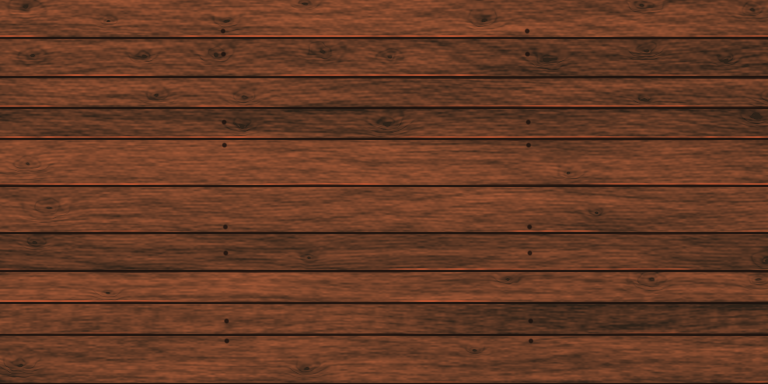
Write a Shadertoy shader that draws this texture.

```glsl
// Ten weathered horizontal wood planks with grain, knots, dark seams and nails.
#define SEAM_HALF 0.0030
#define NAIL_RADIUS 0.0058
#define KNOT_CELL 0.23
#define KNOT_CHANCE 0.40
#define RING_DARKNESS 0.17
#define FIBRE_CONTRAST 0.42
#define STREAK_CONTRAST 0.40
#define WOOD_DARK vec3(0.22, 0.15, 0.105)
#define WOOD_LIGHT vec3(0.60, 0.325, 0.20)
#define EMBER vec3(0.80, 0.35, 0.20)
#define GAP vec3(0.10, 0.065, 0.05)

// Per plank, bottom to top: lower edge, tone at both ends, nail height (-1 = none)
const float EDGES[11] = float[](0.0, 0.128, 0.211, 0.294, 0.393, 0.516,
                                0.638, 0.719, 0.799, 0.901, 1.02);
const float LEFT_TONE[10] = float[](0.61, 0.60, 0.70, 0.39, 0.68, 0.73, 0.38, 0.59, 0.60, 0.70);
const float RIGHT_TONE[10] = float[](0.54, 0.27, 0.59, 0.41, 0.61, 0.60, 0.43, 0.51, 0.42, 0.63);
const float NAIL_Y[10] = float[](0.112, 0.164, -1.0, 0.341, 0.409, 0.622, 0.682, -1.0, 0.859, 0.919);

float hash(vec2 p) {
    return fract(sin(dot(p, vec2(127.1, 311.7))) * 43758.5);
}

float noise(vec2 p) {
    vec2 i = floor(p), f = fract(p);
    f = f * f * (3.0 - 2.0 * f);
    return mix(mix(hash(i), hash(i + vec2(1, 0)), f.x),
               mix(hash(i + vec2(0, 1)), hash(i + vec2(1, 1)), f.x), f.y);
}

// One possible knot per cell along a plank: x = grain bulge, y = darkness
vec2 knots(vec2 p, float id, float low, float high) {
    vec2 sum = vec2(0.0);
    float cell = floor(p.x / KNOT_CELL);
    for (int k = -1; k <= 1; k++) {
        vec2 key = vec2(cell + float(k), id * 7.0 + 3.0);
        if (hash(key) > KNOT_CHANCE) continue;
        float size = mix(0.45, 1.0, hash(key + 21.3));
        vec2 centre = vec2((key.x + 0.2 + 0.6 * hash(key + 5.7)) * KNOT_CELL,
                           mix(low, high, 0.25 + 0.5 * hash(key + 11.9)));
        vec2 d = (p - centre) / (size * vec2(0.024, 0.014));
        d += 0.7 * (vec2(noise(p * 60.0), noise(p * 60.0 + 9.0)) - 0.5);
        float r = length(d);
        float rings = 0.65 + 0.35 * sin(r * 7.0);
        sum.x += 2.2 * size * exp(-0.22 * r * r);
        sum.y += 0.34 * exp(-0.9 * r * r) * rings + 0.16 * exp(-0.25 * r * r);
        sum.y += 0.22 * (1.0 - smoothstep(0.2, 0.5, r));
    }
    return sum;
}

// Brightness of the bare wood
float woodTone(vec2 p, int plank) {
    float id = float(plank);
    vec2 q = p + vec2(id * 17.3, id * 3.1);
    float wander = 0.004 * sin(q.x * 4.1) + 0.002 * sin(q.x * 11.3 + id);
    vec2 knot = knots(p, id, EDGES[plank], EDGES[plank + 1]);
    q.y += wander + 0.006 * knot.x;

    float tone = mix(LEFT_TONE[plank], RIGHT_TONE[plank], smoothstep(0.6, 1.5, p.x));
    // Broad stains and long streaks
    tone += 0.22 * (noise(q * vec2(2.2, 16.0)) - 0.5);
    tone += STREAK_CONTRAST * (noise(q * vec2(4.0, 75.0)) - 0.5);
    // Contours of a stretched height field make arched growth rings
    float height = 4.0 * noise(q * vec2(1.7, 13.0)) + 24.0 * q.y + knot.x;
    tone -= RING_DARKNESS * (pow(0.5 + 0.5 * sin(6.2832 * height), 5.0) - 0.25);
    // Short fibres and pores
    tone += FIBRE_CONTRAST * (noise(q * vec2(38.0, 210.0)) - 0.5);
    tone += 0.20 * (noise(q * vec2(110.0, 240.0)) - 0.5);
    // Sparse drying cracks
    float crack = smoothstep(0.84, 0.96, noise(q * vec2(5.0, 85.0) + 40.0));
    tone -= 0.28 * crack * smoothstep(0.5, 0.8, noise(q * vec2(3.0, 9.0)));
    return tone - knot.y;
}

void mainImage(out vec4 fragColor, in vec2 fragCoord) {
    vec2 p = fragCoord / iResolution.xy * vec2(2.0, 1.0);
    float px = 1.0 / iResolution.y;

    int plank = 0;
    for (int i = 1; i < 10; i++) if (p.y > EDGES[i]) plank = i;
    float id = float(plank);
    float above = p.y - EDGES[plank];
    float below = EDGES[plank + 1] - p.y;

    float tone = woodTone(p, plank);
    tone -= 0.05 * dot(p - vec2(0.9, 0.5), p - vec2(0.9, 0.5));
    tone -= 0.16 * exp(-min(above, below) / 0.006);
    vec3 color = mix(WOOD_DARK, WOOD_LIGHT, clamp(tone, -0.1, 1.25));

    // Worn, reddish plank edges, broken up along the length
    float wear = smoothstep(0.38, 0.72, noise(vec2(p.x * 3.5, id * 9.0)));
    wear *= 0.4 + 0.6 * noise(vec2(p.x * 40.0, id * 5.0));
    float rim = 1.0 - smoothstep(0.0015, 0.0015 + px, abs(above - SEAM_HALF - 0.002));
    color = mix(color, EMBER, 0.75 * rim * wear);

    // Dark gaps between planks
    float gapHalf = SEAM_HALF * (0.75 + 0.5 * noise(vec2(p.x * 6.0, id)));
    float gap = 1.0 - smoothstep(gapHalf - 0.5 * px, gapHalf + 0.5 * px, min(above, below));
    color = mix(color, GAP, 0.88 * gap);

    // Two columns of nail heads
    for (int column = 0; column < 2; column++) {
        float x = 0.58 + 0.792 * float(column) + 0.012 * (1.0 - p.y);
        float d = length(p - vec2(x, NAIL_Y[plank]));
        float head = 1.0 - smoothstep(NAIL_RADIUS - px, NAIL_RADIUS + px, d);
        color = mix(color, GAP, 0.85 * head);
    }
    fragColor = vec4(color, 1.0);
}
```
